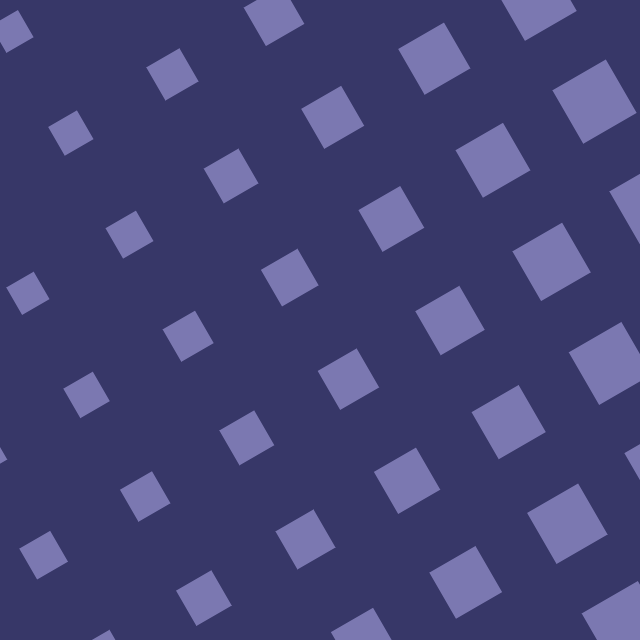
Write a WebGL 2 fragment shader that draws this pattern.

```glsl
#version 300 es
precision highp float;
// Draws a tilted lattice of lilac squares on indigo, growing from left to right.

uniform vec2 u_resolution;
out vec4 fragColor;

// Half the side of the square in a cell, as a fraction of the lattice spacing.
float halfSide(vec2 cell) {
    float i = cell.x, j = cell.y;
    float alongRise = i * (0.011 + i * (0.0041 - 0.0003 * i));
    float alongFall = j * (0.0092 + j * (0.0007 + 0.00018 * j));
    return 0.135 + alongRise + alongFall - 0.00043 * i * j;
}

float squareDistance(vec2 p, float size) {
    vec2 d = abs(p) - size;
    return length(max(d, 0.0)) + min(max(d.x, d.y), 0.0);
}

void main() {
    float spacing = 0.1833;
    vec2 uv = gl_FragCoord.xy / u_resolution.y;

    // Lattice axes: x rises at 30 degrees, y falls at right angles to it.
    vec2 offset = (uv - vec2(0.0436, 0.5417)) / spacing;
    vec2 rise = vec2(0.866, 0.5);
    vec2 fall = vec2(0.5, -0.866);
    vec2 lattice = vec2(dot(offset, rise), dot(offset, fall));

    // One centred square per cell.
    vec2 cell = floor(lattice + 0.5);
    float dist = squareDistance(lattice - cell, halfSide(cell));

    // Edge smoothing about one pixel wide.
    float pixel = 1.0 / (u_resolution.y * spacing);
    float coverage = 1.0 - smoothstep(-0.6 * pixel, 0.6 * pixel, dist);

    vec3 indigo = vec3(0.216, 0.216, 0.408);
    vec3 lilac = vec3(0.482, 0.471, 0.694);
    fragColor = vec4(mix(indigo, lilac, coverage), 1.0);
}
```
